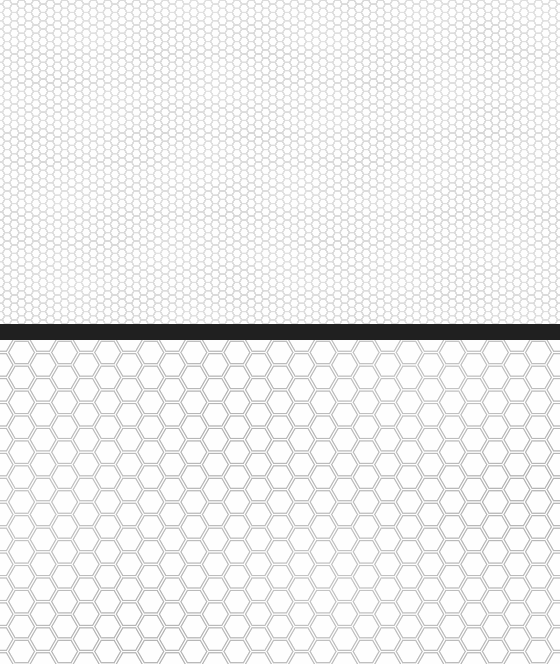
Top, the full canvas; bottom, a detail of the centre.
Reproduce this pattern procedurally as a Shadertoy shader.

```glsl
// Pale honeycomb of flat-topped hexagons, each with its own thin grey outline.
// Two offset rectangular grids give the nearest cell centre; the outlines are
// filtered bands of edge distance, their ink varied by wrapping layered sines.

const float REPEATS = 39.0;       // whole periods across and down
const float LINE_INNER = 0.025;   // outline start from the shared edge, in row pitches
const float LINE_OUTER = 0.075;   // outline end
const float FILTER_WIDTH = 0.8;   // smoothing window, in pixels
const float INK_VARIATION = 0.12; // broad unevenness of the outlines
const vec3 PAPER_COLOUR = vec3(0.995);
const vec3 LINE_COLOUR = vec3(0.74);

const float TAU = 6.2831853;
const vec2 PERIOD = vec2(sqrt(3.0), 1.0);      // one period holds two hexagons
const vec2 SLANT_NORMAL = vec2(0.5 * sqrt(3.0), 0.5);

// Distance from a point to the border of the hexagon that contains it
float hexEdgeDistance(vec2 p) {
    vec2 even = mod(p + 0.5 * PERIOD, PERIOD) - 0.5 * PERIOD;
    vec2 odd = mod(p, PERIOD) - 0.5 * PERIOD;
    vec2 local = abs(dot(even, even) < dot(odd, odd) ? even : odd);
    return 0.5 - max(local.y, dot(local, SLANT_NORMAL));
}

// Share of the filter window around d that lies inside the outline band
float bandCoverage(float d, float window) {
    float fromInner = clamp((d - LINE_INNER) / window + 0.5, 0.0, 1.0);
    float fromOuter = clamp((d - LINE_OUTER) / window + 0.5, 0.0, 1.0);
    return fromInner - fromOuter;
}

// Slow unevenness in -1..1; whole frequencies make it wrap
float broadWaves(vec2 uv) {
    float across = sin(TAU * (5.0 * uv.x + 0.2 * sin(TAU * uv.y)));
    float down = sin(TAU * (4.0 * uv.y + 0.2 * sin(TAU * 2.0 * uv.x)));
    return 0.5 * (across + down);
}

void mainImage(out vec4 fragColor, in vec2 fragCoord) {
    vec2 uv = fragCoord / iResolution.xy;
    float window = FILTER_WIDTH * REPEATS / iResolution.y;
    float edge = hexEdgeDistance(uv * REPEATS * PERIOD);

    // Own outline plus that of the neighbour across the border
    float line = bandCoverage(edge, window) + bandCoverage(-edge, window);
    float ink = clamp(line, 0.0, 1.0) * (1.0 + INK_VARIATION * broadWaves(uv));

    fragColor = vec4(mix(PAPER_COLOUR, LINE_COLOUR, ink), 1.0);
}
```
